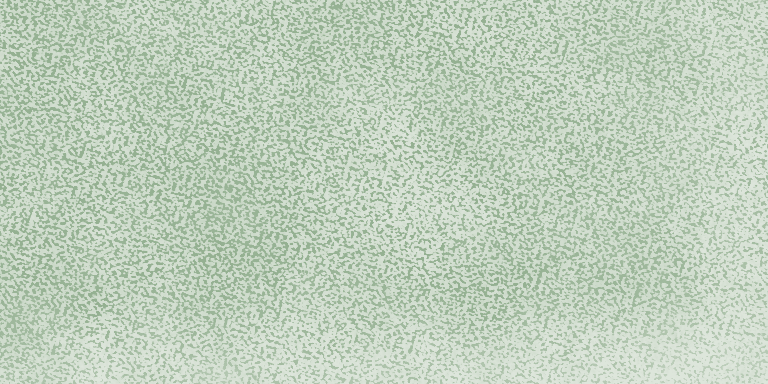
A WebGL 2 fragment shader for this texture:

```glsl
#version 300 es
precision highp float;
// Sage green paper covered with fine, worn, slightly slanted ink speckles.

uniform vec2 u_resolution;
out vec4 fragColor;

const float TAU = 6.28319;
const vec3 PALE_GROUND = vec3(0.868, 0.900, 0.860);
const vec3 DEEP_GROUND = vec3(0.750, 0.820, 0.740);
const vec3 INK = vec3(0.580, 0.692, 0.570);

float hash(vec2 cell) {
    vec3 q = fract(vec3(cell.xyx) * vec3(0.1031, 0.1030, 0.0973));
    q += dot(q, q.yzx + 33.33);
    return fract((q.x + q.y) * q.z);
}

float cornerSlope(vec2 cell, vec2 corner, vec2 local) {
    float angle = TAU * hash(cell + corner);
    return dot(vec2(cos(angle), sin(angle)), local - corner);
}

// Gradient noise, roughly -1 to 1.
float gradientNoise(vec2 p) {
    vec2 cell = floor(p);
    vec2 local = p - cell;
    vec2 s = local * local * local * (local * (local * 6.0 - 15.0) + 10.0);
    float low = mix(cornerSlope(cell, vec2(0, 0), local),
                    cornerSlope(cell, vec2(1, 0), local), s.x);
    float high = mix(cornerSlope(cell, vec2(0, 1), local),
                     cornerSlope(cell, vec2(1, 1), local), s.x);
    return 1.4 * mix(low, high, s.y);
}

float fbm(vec2 p, int octaves) {
    float sum = 0.0;
    float gain = 0.5;
    for (int i = 0; i < octaves; i++) {
        sum += gain * gradientNoise(p);
        p = p * 2.03 + vec2(17.3, 9.1);
        gain *= 0.55;
    }
    return sum;
}

vec2 rotate(vec2 p, float angle) {
    float c = cos(angle);
    float s = sin(angle);
    return vec2(c * p.x - s * p.y, s * p.x + c * p.y);
}

// Broad cloudy shading: 0 is worn and pale, 1 is dense and dark.
float shadeField(vec2 p) {
    float middle = smoothstep(0.1, 0.35, p.y) * (1.0 - smoothstep(0.55, 0.9, p.y));
    float waves = -0.2 * middle * cos(TAU * (p.x - 1.08) / 0.95);
    float leftEdge = 0.28 * (1.0 - smoothstep(0.0, 0.5, p.x));
    float worn = 0.3 * (1.0 - smoothstep(0.02, 0.27, p.y));
    float rightEdge = 0.12 * smoothstep(1.45, 1.95, p.x);
    float clouds = 0.55 * fbm(p * 3.2 + 5.7, 4);
    return clamp(0.5 + waves + leftEdge - worn - rightEdge + clouds, 0.0, 1.0);
}

// Ink coverage of the small speckles at a given density.
float speckles(vec2 p, float density, float softness) {
    vec2 q = rotate(p, 0.3) * vec2(98.0, 122.0) + 250.0;
    float grain = gradientNoise(q) + 0.4 * gradientNoise(q * 1.7 + 31.7);
    float clumps = 0.25 * gradientNoise(q * 0.4 + 63.1);
    float threshold = mix(0.27, -0.03, density);
    return smoothstep(threshold - softness, threshold + softness, grain + clumps);
}

// How fresh the ink is: faded toward the bottom and the right.
float inkStrength(vec2 p) {
    float bottomFade = smoothstep(-0.05, 0.3, p.y);
    float rightFade = 1.0 - 0.25 * smoothstep(1.2, 2.0, p.x);
    float patches = 0.25 * fbm(p * 6.0 + 40.0, 3);
    return clamp(mix(0.6, 0.97, bottomFade) * rightFade + patches, 0.35, 1.0);
}

void main() {
    vec2 p = gl_FragCoord.xy / u_resolution.y;
    float softness = 0.05 + 56.0 / u_resolution.y;
    float shade = shadeField(p);

    // Mottled paper
    float mottle = 0.25 * fbm(p * 22.0 + 70.0, 3);
    float fineGrain = 0.2 * gradientNoise(p * 105.0 + 11.0);
    float depth = clamp(0.75 * shade + mottle + fineGrain, 0.0, 1.0);
    vec3 color = mix(PALE_GROUND, DEEP_GROUND, depth);

    // Worn ink
    float ink = speckles(p, shade, softness) * inkStrength(p);
    color = mix(color, INK, ink);

    fragColor = vec4(color, 1.0);
}
```
